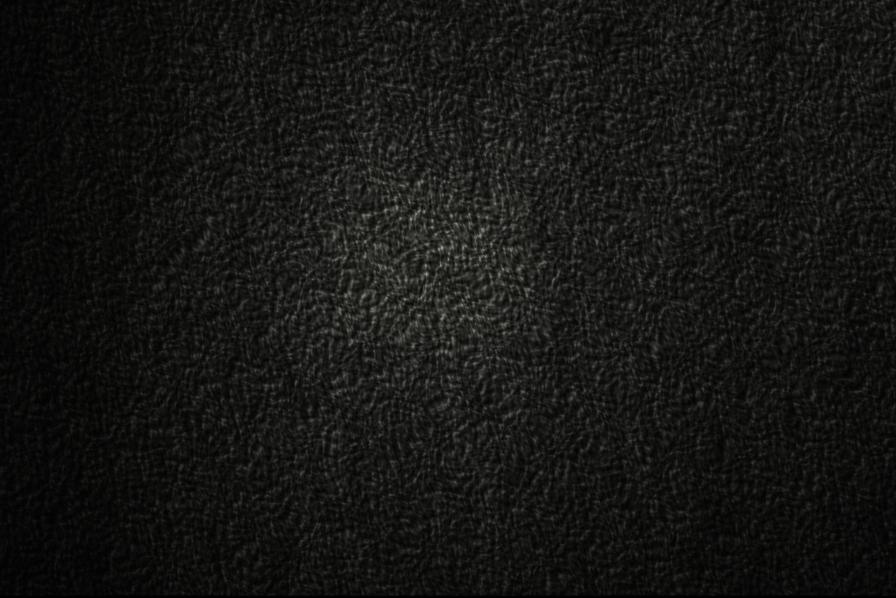
A WebGL 2 fragment shader for this texture:

```glsl
#version 300 es
precision highp float;
// Dark, rough stone-like surface with a soft spotlight left of centre.

uniform vec2 u_resolution;
out vec4 fragColor;

// Lighting, in units of the canvas height (or of its width for the sides)
const vec2 GLOW_CENTER = vec2(0.475, 0.56);
const float CORE_RADIUS = 0.17;
const float HALO_RADIUS = 0.46;
const float CORE_LIGHT = 0.072;
const float HALO_LIGHT = 0.062;
const float AMBIENT = 0.042;
const float TOP_RIGHT_LIGHT = 0.032;
const float LEFT_SHADE = 0.50;
const vec3 STONE_TINT = vec3(1.0, 1.0, 0.955);
const vec3 GLOW_TINT = vec3(1.02, 1.02, 0.93);

// Surface grain: cells per canvas height
const vec2 COARSE_CELLS = vec2(98.0, 80.0);
const vec2 FINE_CELLS = vec2(180.0, 155.0);
const vec2 PATCH_CELLS = vec2(30.0, 15.0);
const vec2 LIGHT_STEP = vec2(-0.28, 0.30);
const float COARSE_RELIEF = 1.25;
const float FINE_RELIEF = 0.75;
const float PATCH_DEPTH = 0.55;
const float EDGE_LINE = 0.004;

vec2 hash2(vec2 cell) {
  vec3 q = fract(cell.xyx * vec3(0.1031, 0.1030, 0.0973));
  q += dot(q, q.yzx + 33.33);
  return fract((q.xx + q.yz) * q.zy);
}

// Distance to the nearest scattered cell point
float cellular(vec2 p) {
  vec2 cell = floor(p);
  vec2 local = fract(p);
  float nearest = 4.0;
  for (int y = -1; y <= 1; y++) {
    for (int x = -1; x <= 1; x++) {
      vec2 offset = vec2(x, y);
      vec2 toPoint = offset + hash2(cell + offset) - local;
      nearest = min(nearest, dot(toPoint, toPoint));
    }
  }
  return sqrt(nearest);
}

// Slope of the bumps towards the light
float relief(vec2 p) {
  return cellular(p + LIGHT_STEP) - cellular(p - LIGHT_STEP);
}

// Irregular sideways drift that breaks up the cell grid
vec2 warp(vec2 p) {
  return 0.004 * vec2(sin(p.y * 43.0 + 2.0 * sin(p.x * 31.0)),
                      sin(p.x * 57.0 + 2.0 * sin(p.y * 37.0)));
}

// Broad, uneven vertical bands
float streaks(vec2 p) {
  return sin(p.x * 24.0 + 1.3 * sin(p.y * 5.0))
       + 0.6 * sin(p.x * 61.0 + 1.7 * sin(p.y * 8.0 + 1.0));
}

float gaussian(float d, float radius) {
  return exp(-d * d / (radius * radius));
}

void main() {
  vec2 uv = gl_FragCoord.xy / u_resolution;
  float aspect = u_resolution.x / u_resolution.y;
  vec2 p = vec2(uv.x * aspect, uv.y);

  // Light falling on the surface
  vec2 fromGlow = p - vec2(GLOW_CENTER.x * aspect, GLOW_CENTER.y);
  float core = CORE_LIGHT * gaussian(length(fromGlow), CORE_RADIUS);
  float halo = HALO_LIGHT * gaussian(length(fromGlow * vec2(0.95, 0.85)), HALO_RADIUS);
  float ambient = AMBIENT
      + TOP_RIGHT_LIGHT * smoothstep(0.35, 1.0, uv.x) * smoothstep(0.0, 1.0, uv.y);
  ambient *= 1.0 - LEFT_SHADE * (1.0 - smoothstep(0.0, 0.32, uv.x));
  ambient *= mix(0.8, 1.0, smoothstep(0.0, 0.25, uv.y));

  // Bumps in two sizes over mottled, upright patches
  vec2 q = p + warp(p);
  q.x += 0.15 * q.y;
  float grain = COARSE_RELIEF * relief(q * COARSE_CELLS)
              + FINE_RELIEF * relief(q * FINE_CELLS + 17.0);
  grain += PATCH_DEPTH * (0.5 - cellular(q * PATCH_CELLS + 5.0));
  grain += 0.06 * streaks(p);
  float surface = min(exp(grain), 3.2);

  vec3 color = (ambient * STONE_TINT + (core + halo) * GLOW_TINT) * surface;

  // Thin dark line along the lower edge
  color *= smoothstep(0.5 * EDGE_LINE, 1.5 * EDGE_LINE, uv.y);
  fragColor = vec4(color, 1.0);
}
```
